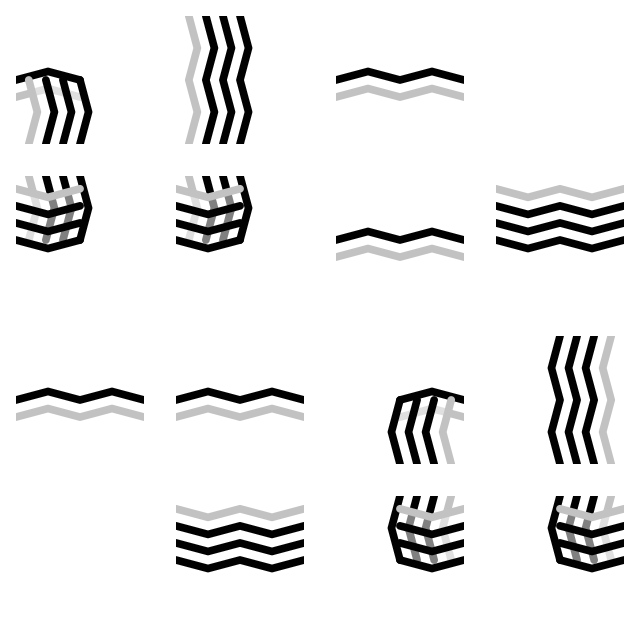
Reproduce this pattern procedurally as a Shadertoy shader.

```glsl
// Draws a 4 by 4 grid of tiles holding bundles of zigzag bands, some of which turn corners and overlap.

const vec3 PAPER = vec3(1.0);
const vec3 BLACK = vec3(0.005);
const vec3 GREY = vec3(0.76);
const float GRID = 4.0;          // tiles per side
const float MARGIN = 0.1;        // empty rim of a tile, in tile widths
const float GAP = 2.0 / 15.0;    // distance between bands, in panel widths
const float HALF_WIDTH = 0.03;   // half thickness of a band
const float VEIL = 0.5;          // fading of bands that pass underneath

// Kinds of tile; a negative kind is mirrored left to right.
const int EMPTY = 0, PAIR = 1, ROWS = 2, COLUMNS = 3, PAIR_TURN = 4, WEAVE = 5;
const int LAYOUT[16] = int[16](
    PAIR_TURN, COLUMNS, PAIR, EMPTY,
    WEAVE, WEAVE, PAIR, ROWS,
    PAIR, PAIR, -PAIR_TURN, -COLUMNS,
    EMPTY, ROWS, -WEAVE, -WEAVE);

// Spans in quarters of a panel; open ends run past the rim and are clipped.
const ivec2 FULL = ivec2(-1, 5);
const ivec2 FIRST_HALF = ivec2(-1, 2);
const ivec2 LAST_HALF = ivec2(2, 5);

float fill(float d, float px) {
    return clamp(0.5 - d / px, 0.0, 1.0);
}

float segment(vec2 p, vec2 a, vec2 b) {
    vec2 ab = b - a;
    return length(p - a - ab * clamp(dot(p - a, ab) / dot(ab, ab), 0.0, 1.0));
}

// Distance to a zigzag along x that bends at every odd quarter.
float zigzag(vec2 p, float bend, ivec2 span) {
    float d = 1e3;
    for (int i = span.x; i < span.y; i++) {
        vec2 a = vec2(0.25 * float(i), bend * float(i & 1));
        vec2 b = vec2(0.25 * float(i + 1), bend * float((i + 1) & 1));
        d = min(d, segment(p, a, b));
    }
    return d;
}

// Parallel bands: the outer one lies at the middle, the last one is grey.
vec3 bundle(vec3 col, vec2 p, int count, float side, ivec2 span, float veil, float px) {
    for (int k = count - 1; k >= 0; k--) {
        vec3 ink = k == count - 1 ? GREY : BLACK;
        if (k > 0) ink = mix(ink, PAPER, veil);
        vec2 shifted = p - vec2(0.0, 0.5 + side * GAP * float(k));
        float d = zigzag(shifted, -0.5 * side * GAP, span) - HALF_WIDTH;
        col = mix(col, ink, fill(d, px));
    }
    return col;
}

// Veil over everything beyond the grey band of a four-band bundle.
float veilBeyondGrey(vec2 p, float px) {
    float wave = 1.0 - abs(2.0 * fract(2.0 * p.x) - 1.0);
    float edge = 0.5 - 3.0 * GAP + 0.5 * GAP * wave;
    return VEIL * fill(edge - p.y, px);
}

void mainImage(out vec4 fragColor, in vec2 fragCoord) {
    // Panel coordinates, y pointing down
    vec2 uv = fragCoord / iResolution.xy;
    vec2 g = vec2(uv.x, 1.0 - uv.y) * GRID;
    ivec2 cell = clamp(ivec2(floor(g)), ivec2(0), ivec2(3));
    float panel = 1.0 - 2.0 * MARGIN;
    vec2 q = (g - vec2(cell) - MARGIN) / panel;
    float px = GRID / (panel * min(iResolution.x, iResolution.y));

    int kind = LAYOUT[cell.y * 4 + cell.x];
    float rim = max(abs(q.x - 0.5), abs(q.y - 0.5)) - 0.5;
    if (kind < 0) q.x = 1.0 - q.x;
    kind = abs(kind);

    vec3 col = PAPER;
    if (kind == PAIR) {
        col = bundle(col, q, 2, 1.0, FULL, 0.0, px);
    } else if (kind == ROWS) {
        col = bundle(col, q, 4, -1.0, FULL, 0.0, px);
    } else if (kind == COLUMNS) {
        col = bundle(col, q.yx, 4, -1.0, FULL, 0.0, px);
    } else if (kind == PAIR_TURN) {
        col = bundle(col, q, 2, 1.0, FIRST_HALF, veilBeyondGrey(q.yx, px), px);
        col = bundle(col, q.yx, 4, -1.0, LAST_HALF, 0.0, px);
    } else if (kind == WEAVE) {
        col = bundle(col, q.yx, 4, -1.0, FIRST_HALF, veilBeyondGrey(q, px), px);
        col = bundle(col, q, 4, -1.0, FIRST_HALF, 0.0, px);
    }

    // Clip to the panel
    fragColor = vec4(mix(PAPER, col, fill(rim, px)), 1.0);
}
```
